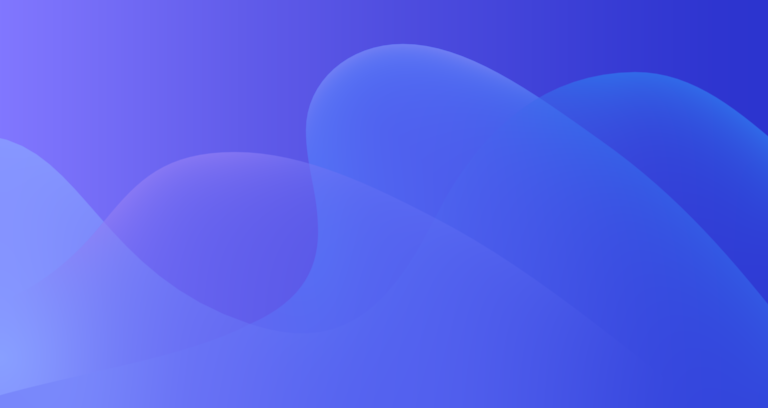
Give the GLSL for this background, as a Shadertoy shader.

```glsl
// Three translucent wave sheets overlap on a violet to deep blue gradient.
// Each sheet is bounded by chained cubic curves; signed distance to the
// boundary gives its smooth edge, and exponential falloff gives its inner glow.

// Adds one cubic to a boundary: x = nearest distance, y = side (+1 is below)
void addCubic(vec2 p, vec2 a, vec2 b, vec2 c, vec2 d, inout vec2 field) {
    vec2 start = a;
    for (int i = 1; i <= 16; i++) {
        float t = float(i) / 16.0, u = 1.0 - t;
        vec2 end = u*u*u*a + 3.0*u*u*t*b + 3.0*u*t*t*c + t*t*t*d;
        vec2 span = end - start, rel = p - start;
        float along = clamp(dot(rel, span) / dot(span, span), 0.0, 1.0);
        field.x = min(field.x, length(rel - span * along));

        // Flip sides whenever the boundary passes above the point
        if ((start.x <= p.x) != (end.x <= p.x)
            && start.y + span.y * rel.x / span.x > p.y) field.y = -field.y;
        start = end;
    }
}

// Long wave: left shoulder, low trough, right hump
vec2 longWave(vec2 p) {
    vec2 f = vec2(1e4, -1.0);
    addCubic(p, vec2(-10, 272), vec2(85, 258), vec2(100, 133), vec2(250, 84), f);
    addCubic(p, vec2(250, 84), vec2(335, 56), vec2(385, 90), vec2(435, 190), f);
    addCubic(p, vec2(435, 190), vec2(482, 284), vec2(548, 335), vec2(635, 336), f);
    addCubic(p, vec2(635, 336), vec2(695, 336), vec2(740, 296), vec2(790, 253), f);
    return f;
}

// Lilac hill: crest at the left, long slope to the lower right
vec2 lilacHill(vec2 p) {
    vec2 f = vec2(1e4, -1.0);
    addCubic(p, vec2(-10, 102), vec2(40, 120), vec2(75, 150), vec2(105, 188), f);
    addCubic(p, vec2(105, 188), vec2(138, 228), vec2(165, 256), vec2(235, 256), f);
    addCubic(p, vec2(235, 256), vec2(305, 256), vec2(375, 221), vec2(435, 190), f);
    addCubic(p, vec2(435, 190), vec2(540, 136), vec2(640, 48), vec2(780, -62), f);
    return f;
}

// Tall sheet: S-shaped left flank, round head, descending right edge
vec2 tallSheet(vec2 p) {
    vec2 f = vec2(1e4, -1.0);
    addCubic(p, vec2(-10, 10), vec2(80, 36), vec2(185, 50), vec2(250, 84), f);
    addCubic(p, vec2(250, 84), vec2(305, 108), vec2(320, 143), vec2(318, 183), f);
    addCubic(p, vec2(318, 183), vec2(317, 218), vec2(306, 243), vec2(306, 278), f);
    addCubic(p, vec2(306, 278), vec2(306, 326), vec2(348, 364), vec2(403, 364), f);
    addCubic(p, vec2(403, 364), vec2(465, 364), vec2(530, 318), vec2(600, 268), f);
    addCubic(p, vec2(600, 268), vec2(680, 212), vec2(735, 146), vec2(790, 76), f);
    return f;
}

// Sheet colour from pale left to deep right
vec3 sheetColor(float x) {
    vec3 c = mix(vec3(0.52, 0.59, 1.0), vec3(0.42, 0.46, 0.97), smoothstep(0.0, 200.0, x));
    c = mix(c, vec3(0.31, 0.38, 0.94), smoothstep(150.0, 400.0, x));
    return mix(c, vec3(0.20, 0.26, 0.86), smoothstep(380.0, 768.0, x));
}

void mainImage(out vec4 fragColor, in vec2 fragCoord) {
    // The canvas is 408 units high
    float pixel = 408.0 / iResolution.y;
    vec2 p = fragCoord * pixel;
    float x = p.x;

    vec2 wave = longWave(p), hill = lilacHill(p), tall = tallSheet(p);
    float inWave = smoothstep(-pixel, pixel, wave.x * wave.y);
    float inHill = smoothstep(-pixel, pixel, hill.x * hill.y);
    float inTall = smoothstep(-pixel, pixel, tall.x * tall.y);
    vec3 sheet = sheetColor(x);

    // Backdrop
    vec3 color = mix(vec3(0.51, 0.47, 1.0), vec3(0.32, 0.31, 0.88), smoothstep(-150.0, 450.0, x) * 1.15 - 0.15);
    color = mix(color, vec3(0.17, 0.20, 0.81), smoothstep(300.0, 800.0, x));

    // Tall sheet: body, blue glow and lilac crest
    float tallGlow = smoothstep(240.0, 340.0, x);
    vec3 tallRim = mix(vec3(0.32, 0.47, 0.97), vec3(0.20, 0.43, 0.92), smoothstep(400.0, 650.0, x));
    color = mix(color, sheet, 0.85 * inTall);
    color = mix(color, tallRim, 0.75 * inTall * tallGlow * exp(-tall.x / 55.0));
    float crest = smoothstep(230.0, 350.0, p.y) * smoothstep(600.0, 450.0, x);
    color = mix(color, vec3(0.53, 0.53, 0.95), 0.6 * inTall * crest * exp(-tall.x / 12.0));

    // Long wave: pale at the left, saturated glow along the hump
    float waveBody = mix(0.8, 0.35, smoothstep(80.0, 400.0, x));
    color = mix(color, sheet, waveBody * inWave);
    vec3 waveRim = mix(vec3(0.54, 0.62, 1.0), vec3(0.19, 0.44, 0.92), smoothstep(150.0, 600.0, x));
    float waveGlow = 0.12 + 0.4 * smoothstep(200.0, 0.0, x) + 0.75 * smoothstep(480.0, 620.0, x);
    color = mix(color, waveRim, inWave * waveGlow * exp(-wave.x / 45.0));

    // Lilac hill: veil and warm crest, fading along the slope
    float hillFade = smoothstep(0.0, 130.0, x) * smoothstep(680.0, 350.0, x);
    color = mix(color, vec3(0.37, 0.39, 0.94), 0.28 * inHill * hillFade);
    vec3 hillRim = mix(vec3(0.58, 0.50, 0.96), vec3(0.40, 0.47, 0.97), smoothstep(220.0, 400.0, x));
    float hillGlow = mix(0.7, 0.32, smoothstep(200.0, 380.0, x));
    color = mix(color, hillRim, inHill * hillFade * hillGlow * exp(-hill.x / 32.0));

    // Soft light at the lower left, cut by the foot of the tall sheet
    float lowerLight = exp(-length((p - vec2(0.0, 50.0)) / vec2(75.0, 65.0)));
    color = mix(color, vec3(0.54, 0.65, 1.0), 0.7 * lowerLight * inWave);
    color = mix(color, vec3(0.46, 0.51, 0.98), 0.8 * inTall * smoothstep(200.0, 0.0, x));

    fragColor = vec4(color, 1.0);
}
```
